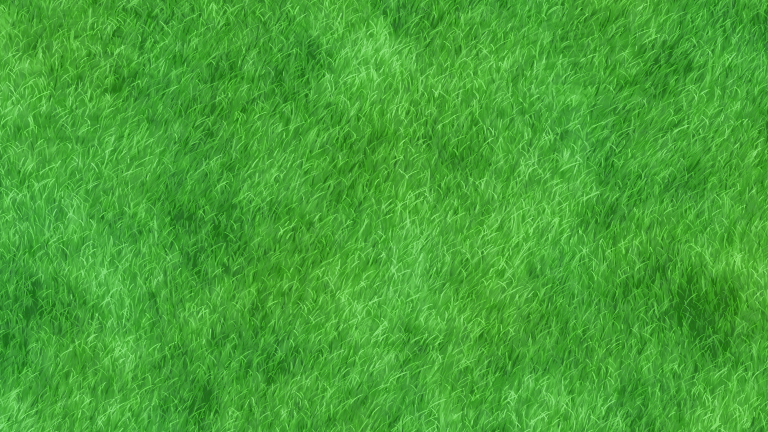
Write a Shadertoy shader that draws this texture.

```glsl
// A dense meadow of fine, wind-bent green grass seen from above.

const int BLADE_LAYERS = 13;
const int TIP_LAYERS = 5;

// Sine-free hashes
float hash1(vec2 p) {
    vec3 q = fract(p.xyx * 0.1031);
    q += dot(q, q.yzx + 33.33);
    return fract((q.x + q.y) * q.z);
}

vec4 hash4(vec2 p) {
    vec4 q = fract(p.xyxy * vec4(0.1031, 0.103, 0.0973, 0.1099));
    q += dot(q, q.wzxy + 33.33);
    return fract((q.xxyz + q.yzzw) * q.zywx);
}

float valueNoise(vec2 p) {
    vec2 cell = floor(p);
    vec2 f = fract(p);
    f = f * f * (3.0 - 2.0 * f);
    float low = mix(hash1(cell), hash1(cell + vec2(1, 0)), f.x);
    float high = mix(hash1(cell + vec2(0, 1)), hash1(cell + vec2(1, 1)), f.x);
    return mix(low, high, f.y);
}

float fbm(vec2 p, int octaves) {
    float sum = 0.0, weight = 0.5, total = 0.0;
    for (int i = 0; i < octaves; i++) {
        sum += weight * valueNoise(p);
        total += weight;
        weight *= 0.7;
        p = mat2(1.6, 1.2, -1.2, 1.6) * p + 17.3;
    }
    return sum / total;
}

// One curved blade from its root: x = coverage, y = position from root to tip
vec2 blade(vec2 p, float height, float lean, float bend, float halfWidth, float pixel) {
    float t = p.y / height;
    float along = clamp(t, 0.0, 1.0);
    float centre = height * along * (lean + bend * along);
    float slope = lean + 2.0 * bend * along;
    float dist = abs(p.x - centre) * inversesqrt(1.0 + slope * slope);
    float taper = halfWidth * (1.0 - 0.5 * along * along);
    float cover = clamp((taper - dist) / pixel + 0.5, 0.0, 1.0);
    float ends = smoothstep(0.0, 0.25, t) * (1.0 - smoothstep(0.88, 1.0, t));
    return vec2(cover * ends, along);
}

// Paints one layer of jittered blades over a tone; lower roots lie in front
float paintBlades(float tone, vec2 p, vec2 cellSize, float seed, float clump,
                  float lean, float curl, float halfWidth, float lift, float pixel) {
    vec2 shifted = p + vec2(0.317, 0.173) * seed;
    vec2 cell = floor(shifted / cellSize);
    for (int y = 0; y >= -1; y--) {
        for (int x = -2; x <= 2; x++) {
            vec2 id = cell + vec2(x, y);
            vec4 rnd = hash4(id + seed * 37.0 + 101.0);
            vec4 look = hash4(id + seed * 53.0 + 419.0);
            vec2 root = (id + rnd.xy) * cellSize;
            float height = cellSize.y * mix(0.45, 1.0, rnd.z);
            float bladeLean = lean + 0.6 * (rnd.w - 0.5);
            float bend = curl * (look.x - 0.42);
            float width = halfWidth * mix(0.7, 1.3, look.y);
            vec2 b = blade(shifted - root, height, bladeLean, bend, width, pixel);
            float bladeTone = clump + lift + 1.25 * (look.z - 0.5) + 0.4 * (b.y - 0.5);
            tone = mix(tone, bladeTone, b.x * mix(0.6, 0.95, look.w));
        }
    }
    return tone;
}

// Shadow to sunlit tip
vec3 grassColor(float tone) {
    vec3 shadow = vec3(0.13, 0.43, 0.10);
    vec3 deep = vec3(0.24, 0.605, 0.18);
    vec3 fresh = vec3(0.295, 0.675, 0.215);
    vec3 bright = vec3(0.37, 0.76, 0.285);
    vec3 pale = vec3(0.51, 0.87, 0.44);
    vec3 color = mix(shadow, deep, smoothstep(-0.25, 0.34, tone));
    color = mix(color, fresh, smoothstep(0.3, 0.58, tone));
    color = mix(color, bright, smoothstep(0.54, 0.82, tone));
    return mix(color, pale, smoothstep(0.78, 1.2, tone));
}

void mainImage(out vec4 fragColor, in vec2 fragCoord) {
    float pixel = 1.0 / iResolution.y;
    vec2 p = fragCoord * pixel;

    // Uneven clumps and wind direction
    float clump = 0.42 + 1.25 * (fbm(p * 5.0 + 3.7, 4) - 0.5);
    float lean = 0.2 + 0.6 * (valueNoise(p * 2.5 + 8.1) - 0.5);

    // Undergrowth, stretched along the lean
    vec2 combed = vec2(p.x - lean * p.y, p.y);
    float tone = clump - 0.15 + 1.1 * (fbm(combed * vec2(110.0, 32.0), 3) - 0.5);

    // Blades, then thin drooping tips that catch the light
    for (int i = 0; i < BLADE_LAYERS; i++) {
        float depth = float(i) / float(BLADE_LAYERS - 1);
        vec2 cellSize = vec2(0.032, 0.066) * mix(1.15, 0.7, depth);
        tone = paintBlades(tone, p, cellSize, float(i) + 1.0, clump, lean, 0.8,
                           0.0017, mix(-0.12, 0.06, depth), pixel);
    }
    for (int i = 0; i < TIP_LAYERS; i++) {
        tone = paintBlades(tone, p, vec2(0.032, 0.028), float(i) + 31.0, clump, lean, 2.6,
                           0.0013, 0.26, pixel);
    }

    // Cool and warm drifts of hue, with a fine silvery bloom
    vec3 color = grassColor(tone);
    float warmth = fbm(p * 2.2 + 21.0, 3) - 0.5 + 0.12 * (p.x - 0.9);
    color += warmth * vec3(0.05, 0.01, -0.06);
    float bloom = fbm(p * vec2(60.0, 40.0) + 5.3, 3) - 0.45;
    color += bloom * vec3(0.09, 0.03, 0.14);
    fragColor = vec4(clamp(color, 0.0, 1.0), 1.0);
}
```
